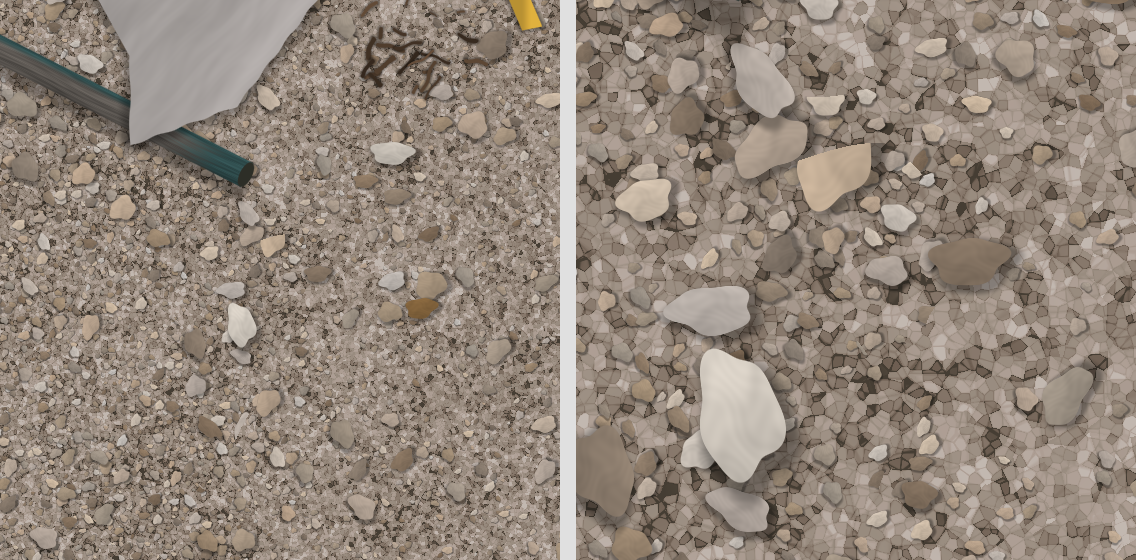
Left: the whole. Right: its middle third, enlarged.
Reproduce this texture procedurally as a WebGL 1 fragment shader.

```glsl
precision highp float;
// Sandy gravel with scattered pebbles, a weathered pole, a grey plastic sheet and twigs.
// Ground is two scales of cellular grit; pebbles are lumpy ellipses scattered on
// jittered grids from fine to coarse; larger objects are simple distance shapes.
uniform vec2 u_resolution;

#define GRIT_FINE 150.0
#define GRIT_COARSE 72.0
#define GRIT_CONTRAST 0.62
#define GAP_DEPTH 0.30
#define SHADOW 0.32
#define POLE_RADIUS 0.024
#define TWIGS 22
#define WHITE_STONE vec3(0.80, 0.77, 0.73)
#define OCHRE vec3(0.50, 0.38, 0.23)
#define BARK vec3(0.25, 0.19, 0.14)
#define TEAL vec3(0.13, 0.29, 0.30)
#define YELLOW vec3(0.80, 0.63, 0.22)

vec4 hash4(vec2 p) {
  vec4 q = fract(p.xyxy * vec4(0.1031, 0.1030, 0.0973, 0.1099));
  q += dot(q, q.wzxy + 33.33);
  return fract((q.xxyz + q.yzzw) * q.zywx);
}

// Coverage of a shape at signed distance d, one pixel soft
float cover(float d) { return clamp(0.5 - d * u_resolution.y * 0.8, 0.0, 1.0); }

// Soft contact shadow that fades over the given width
float shade(float d, float width) { return 1.0 - SHADOW * (1.0 - smoothstep(0.0, width, d)); }

vec2 turn(vec2 p, float a) { return vec2(cos(a) * p.x + sin(a) * p.y, cos(a) * p.y - sin(a) * p.x); }

// Slow mottling from layered sines, about -1 to 1
float mottle(vec2 p) {
  p += 0.7 * sin(p.yx * 1.3 + vec2(1.0, 4.0));
  return 0.5 * sin(p.x + 1.7 * sin(p.y * 0.8)) + 0.3 * sin(p.y * 2.3 - p.x) + 0.2 * sin(p.x * 4.1 + p.y * 3.3);
}

// Ground colours from dark gaps to pale grains
vec3 ramp(float t) {
  vec3 c = mix(vec3(0.27, 0.24, 0.20), vec3(0.43, 0.37, 0.32), smoothstep(0.0, 0.10, t));
  c = mix(c, vec3(0.53, 0.47, 0.42), smoothstep(0.10, 0.25, t));
  c = mix(c, vec3(0.60, 0.55, 0.50), smoothstep(0.25, 0.47, t));
  c = mix(c, vec3(0.68, 0.62, 0.58), smoothstep(0.47, 0.74, t));
  return mix(c, vec3(0.76, 0.72, 0.69), smoothstep(0.74, 0.96, t));
}

// Cellular grit: x is the grain's tone, y is the darkness of the gap around it
vec2 grit(vec2 g) {
  vec2 cell = floor(g);
  float near = 9.0, second = 9.0, tone = 0.0;
  for (int j = -1; j <= 1; j++) for (int i = -1; i <= 1; i++) {
    vec2 id = cell + vec2(float(i), float(j));
    vec4 r = hash4(id + 17.0);
    float d = length(g - id - r.xy);
    if (d < near) { second = near; near = d; tone = r.z; }
    else second = min(second, d);
  }
  return vec2(tone, 1.0 - smoothstep(0.0, 0.22, second - near));
}

float lumpy(vec2 q, float radius, float phase) {
  float a = atan(q.y, q.x + 0.00001);
  return length(q) - radius * (1.0 + 0.10 * sin(3.0 * a + phase) + 0.07 * sin(5.0 * a + 2.0 * phase));
}

void paintStone(inout vec3 col, vec2 q, float radius, float phase, vec3 tint) {
  float d = lumpy(q, radius, phase);
  float under = lumpy(q + vec2(-0.12, 0.2) * radius, radius, phase);
  col *= shade(under, radius * 0.35);
  float grain = 1.0 + 0.05 * mottle(q * 4.0 / radius + phase) + 0.07 * q.y / radius;
  col = mix(col, tint * grain, cover(d));
}

// Pebbles on a jittered grid, count cells across the canvas
void scatter(inout vec3 col, vec2 uv, float count, float fill) {
  vec2 cell = floor(uv * count);
  for (int j = -1; j <= 1; j++) for (int i = -1; i <= 1; i++) {
    vec2 id = cell + vec2(float(i), float(j));
    vec4 r = hash4(id + count * 7.3), s = hash4(id + count * 3.1 + 91.0);
    if (r.w > fill) continue;
    vec2 q = turn(uv - (id + 0.15 + 0.7 * r.xy) / count, (s.x - 0.5) * 2.6);
    q.y *= 1.1 + 0.7 * s.y;
    vec3 tint = mix(vec3(1.04, 0.99, 0.90), vec3(0.98, 1.01, 1.03), s.z);
    paintStone(col, q, (0.20 + 0.22 * r.z) / count, 6.3 * s.w, ramp(0.15 + 0.85 * s.w) * tint);
  }
}

float segment(vec2 p, vec2 a, vec2 b) {
  vec2 ab = b - a;
  return length(p - a - ab * clamp(dot(p - a, ab) / dot(ab, ab), 0.0, 1.0));
}

void main() {
  vec2 uv = gl_FragCoord.xy / u_resolution.y;
  // Grit, with stonier ground toward the left
  float stony = 1.0 - smoothstep(0.15, 0.75, uv.x + 0.12 * mottle(uv * 9.0));
  vec2 fine = grit(uv * GRIT_FINE), coarse = grit(uv * GRIT_COARSE + 5.0);
  float tone = 0.53 + GRIT_CONTRAST * (fine.x - 0.5) + 0.45 * (coarse.x - 0.5);
  tone += 0.10 * mottle(uv * 13.0) - GAP_DEPTH * (0.6 * fine.y + coarse.y * (0.25 + 0.5 * stony));
  vec3 col = ramp(tone);
  // Pebbles from small to large
  scatter(col, uv, 62.0, 0.25 + 0.40 * stony);
  scatter(col, uv, 34.0, 0.16 + 0.44 * stony);
  scatter(col, uv, 15.0, 0.28 + 0.12 * stony);
  paintStone(col, turn(uv - vec2(0.43, 0.42), 0.2) * vec2(1.4, 0.9), 0.034, 2.0, WHITE_STONE);
  paintStone(col, (uv - vec2(0.70, 0.727)) * vec2(0.8, 1.5), 0.030, 0.5, WHITE_STONE * 0.94);
  paintStone(col, turn(uv - vec2(0.752, 0.45), 0.2) * vec2(0.9, 1.4), 0.025, 1.0, OCHRE);
  // Twigs gathered near the upper right
  for (int k = 0; k < TWIGS; k++) {
    vec4 r = hash4(vec2(float(k), 41.0)), s = hash4(vec2(float(k), 77.0));
    vec2 a = vec2(0.66, 0.84) + r.xy * vec2(0.20, 0.18);
    vec2 b = a + turn(vec2(0.012 + 0.04 * r.z, 0.0), 3.1 * s.x);
    float d = segment(uv + 0.002 * sin(uv.yx * 160.0), a, b) - 0.001 - 0.0035 * s.y;
    col = mix(col * shade(d, 0.006), BARK * (0.8 + 0.8 * s.z), cover(d));
  }
  // Pole with streaked wood, teal paint and a dark cut end
  vec2 tip = vec2(0.432, 0.692), p = turn(uv - tip, -0.47);
  float pole = max(abs(p.y) - POLE_RADIUS, p.x - 0.010);
  col *= shade(max(abs(p.y + 0.012) - POLE_RADIUS, p.x - 0.01), 0.022);
  float streak = mottle(vec2(p.x * 22.0, p.y * 420.0));
  float paint = max(smoothstep(0.008, 0.020, p.y), smoothstep(-0.15, -0.04, p.x + 0.03 * streak));
  vec3 wood = mix(vec3(0.37, 0.35, 0.33), TEAL, 0.75 * paint) * (1.0 + 0.16 * streak - 9.0 * max(-p.y, 0.0));
  col = mix(col, wood, cover(pole));
  float cutEnd = (length((p - vec2(0.008, 0.0)) * vec2(2.2, 1.0)) - POLE_RADIUS) * 0.6;
  col = mix(col, BARK * vec3(0.7, 0.95, 1.1), cover(cutEnd));
  // Hanging sheet with slanted folds
  float left = 0.232 - 0.57 * max(uv.y - 0.9, 0.0) - uv.x;
  float lower = (0.75 + 0.368 * (uv.x - 0.26) - uv.y) * 0.94;
  float right = (0.81 + 1.33 * (uv.x - 0.423) - uv.y) * 0.60;
  float sheet = max(max(left, lower), right) + 0.0015 * sin(uv.x * 90.0 + uv.y * 60.0);
  vec2 f = turn(uv - vec2(0.25, 0.75), 0.95);
  float folds = 0.030 * mottle(vec2(f.x * 7.0, f.y * 42.0)) + 0.012 * mottle(f * vec2(30.0, 110.0));
  vec3 film = vec3(0.62, 0.60, 0.59) + folds + 0.07 * smoothstep(0.06, -0.12, f.y) * vec3(1.0, 0.96, 0.97);
  col = mix(col * shade(sheet, 0.025), film, cover(sheet));
  // Yellow scrap at the top edge
  float scrap = max(segment(uv, vec2(0.92, 1.02), vec2(0.95, 0.95)) - 0.018, 0.945 - uv.y + 0.2 * (uv.x - 0.93));
  col = mix(col * shade(scrap, 0.01), YELLOW * (0.9 + 0.2 * smoothstep(0.93, 0.95, uv.x)), cover(scrap));
  gl_FragColor = vec4(col, 1.0);
}
```
